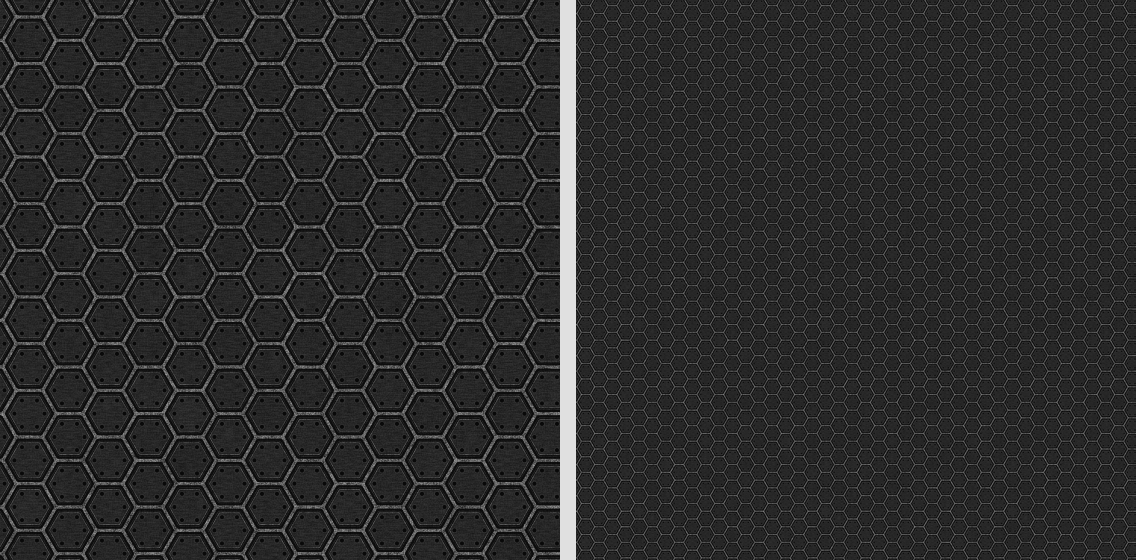
Left, the tile; right, the same tile 3 across and 3 down.
Reproduce this pattern procedurally as a WebGL 1 fragment shader.

```glsl
precision highp float;
// Dark honeycomb of bolted, brushed metal plates set in worn grey seams.

uniform vec2 u_resolution;

const vec2 GRID = vec2(14.0, 12.0);           // columns, rows
const vec2 GRID_SHIFT = vec2(0.737, 0.136);   // centre of the first plate, in cells
const vec2 CELL_SHAPE = vec2(0.8660, 1.0);    // column step relative to row step

vec2 hash2(vec2 p) {
    vec3 q = fract(p.xyx * vec3(0.1031, 0.1030, 0.0973));
    q += dot(q, q.yzx + 33.33);
    return fract((q.xx + q.yz) * q.zy);
}

float cornerGradient(vec2 corner, vec2 offset, vec2 period, float seed) {
    float angle = 6.2832 * hash2(mod(corner, period) + seed).x;
    return dot(vec2(cos(angle), sin(angle)), offset);
}

// Gradient noise that wraps after a whole number of cells.
float tiledNoise(vec2 uv, vec2 period, float seed) {
    vec2 p = uv * period;
    vec2 i = floor(p);
    vec2 f = p - i;
    vec2 s = f * f * f * (f * (f * 6.0 - 15.0) + 10.0);
    vec2 e = vec2(1.0, 0.0);
    float low = mix(cornerGradient(i, f, period, seed),
                    cornerGradient(i + e.xy, f - e.xy, period, seed), s.x);
    float high = mix(cornerGradient(i + e.yx, f - e.yx, period, seed),
                     cornerGradient(i + e.xx, f - e.xx, period, seed), s.x);
    return mix(low, high, s.y);
}

// Offset from the nearest plate centre (xy) and that centre's cell (zw).
vec4 hexCell(vec2 p) {
    vec2 stepSize = vec2(2.0, 1.0);
    vec2 odd = vec2(1.0, 0.5);
    vec2 a = floor(p / stepSize + 0.5) * stepSize;
    vec2 b = floor((p - odd) / stepSize + 0.5) * stepSize + odd;
    vec2 toA = (p - a) * CELL_SHAPE;
    vec2 toB = (p - b) * CELL_SHAPE;
    return dot(toA, toA) < dot(toB, toB) ? vec4(toA, a) : vec4(toB, b);
}

// Signed distance to a flat-topped hexagon with rounded corners.
float roundHex(vec2 p, float apothem, float radius) {
    vec2 k = vec2(-0.8660, 0.5);
    float r = apothem - radius;
    p = abs(p);
    p -= 2.0 * min(dot(k, p), 0.0) * k;
    p -= vec2(clamp(p.x, -0.5774 * r, 0.5774 * r), r);
    return length(p) * sign(p.y) - radius;
}

// Distance to the nearest of six bolt centres, folded into one quadrant.
float boltDistance(vec2 p, float ring) {
    p = abs(p);
    return min(length(p - vec2(ring, 0.0)), length(p - ring * vec2(0.5, 0.8660)));
}

float fill(float d, float px) {
    return 1.0 - smoothstep(-0.5 * px, 0.5 * px, d);
}

float stroke(float d, float halfWidth, float px) {
    return fill(abs(d) - halfWidth, px);
}

void main() {
    vec2 uv = gl_FragCoord.xy / u_resolution;
    float px = GRID.y / u_resolution.y;
    vec4 cell = hexCell(uv * GRID - GRID_SHIFT);
    vec2 p = cell.xy;
    vec2 id = mod(floor(cell.zw * 2.0 + 0.5), GRID * 2.0);

    // Wear layers, from fine grain to broad stains
    float grain = tiledNoise(uv, vec2(370.0), 3.0);
    float brush = tiledNoise(uv, vec2(60.0, 350.0), 17.0);
    float scuff = tiledNoise(uv, vec2(110.0), 41.0);
    float stain = tiledNoise(uv, vec2(9.0), 59.0);
    float tone = hash2(id + 7.0).y - 0.5;

    // Surfaces
    float seam = 0.36 + 0.28 * grain + 0.20 * scuff + 0.04 * stain;
    float groove = 0.050 + 0.03 * grain;
    float ledge = 0.135 + 0.08 * grain + 0.06 * scuff;
    float plate = 0.153 + 0.05 * brush + 0.06 * grain
                + 0.015 * scuff + 0.012 * stain + 0.008 * tone;
    float rim = 0.29 + 0.16 * grain + 0.14 * scuff;

    // Seam, groove with a faint ledge, and plate with its raised rim
    float grooveEdge = roundHex(p, 0.466, 0.06);
    float plateEdge = roundHex(p, 0.385, 0.04);
    float shade = mix(seam, groove, fill(grooveEdge, px));
    shade = mix(shade, ledge, 0.85 * stroke(plateEdge - 0.026, 0.011, px));
    shade = mix(shade, plate, fill(plateEdge, px));
    shade = mix(shade, 0.11, 0.5 * stroke(plateEdge + 0.032, 0.008, px));
    shade = mix(shade, rim, 0.9 * stroke(plateEdge + 0.010, 0.009, px));

    // Recessed bolts with a faint worn lip
    float bolt = boltDistance(p, 0.325);
    shade = mix(shade, 0.22, 0.5 * stroke(bolt - 0.054, 0.008, px));
    shade = mix(shade, 0.035, fill(bolt - 0.041, px));

    gl_FragColor = vec4(vec3(clamp(shade, 0.02, 0.58)), 1.0);
}
```
